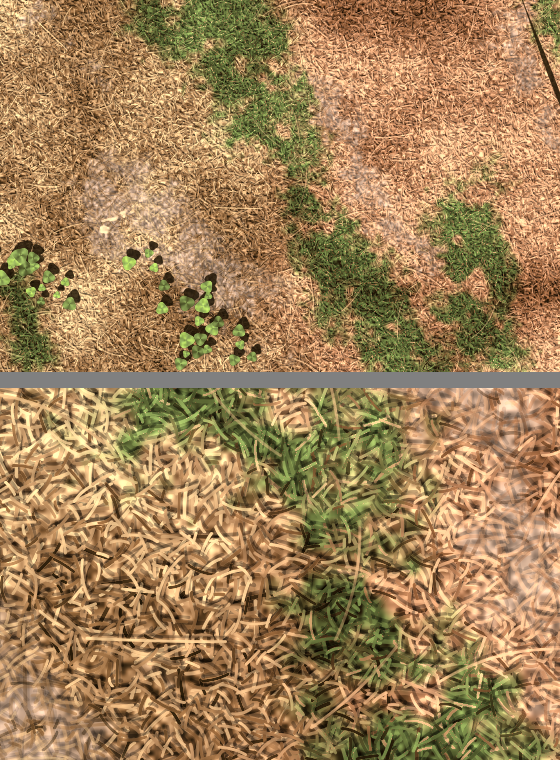
Top: the whole. Bottom: its middle third, enlarged.
Reproduce this texture procedurally as a WebGL 2 fragment shader.

```glsl
#version 300 es
precision highp float;
uniform vec2 u_resolution;
out vec4 outColor;
const vec3 SHADOW = vec3(0.15, 0.11, 0.05);
const vec3 BROWN = vec3(0.49, 0.35, 0.22);
const vec3 TAN = vec3(0.70, 0.55, 0.41);
const vec3 CREAM = vec3(0.94, 0.81, 0.63);
const vec3 OLIVE = vec3(0.33, 0.36, 0.19);
const vec3 GREEN = vec3(0.52, 0.60, 0.33);
const vec3 SOIL = vec3(0.71, 0.60, 0.52);

float hash(vec2 p) { return fract(sin(dot(p, vec2(127.1, 311.7))) * 43758.5); }
vec2 hash2(vec2 p) { return vec2(hash(p), hash(p + 37.2)); }

float noise(vec2 p) {
  vec2 i = floor(p), f = fract(p);
  f = f * f * (3.0 - 2.0 * f);
  return mix(mix(hash(i), hash(i + vec2(1, 0)), f.x),
             mix(hash(i + vec2(0, 1)), hash(i + vec2(1, 1)), f.x), f.y);
}

float fbm(vec2 p) {
  float sum = 0.0, gain = 0.53;
  for (int i = 0; i < 4; i++) {
    sum += gain * noise(p);
    p = p * 2.03 + 11.7;
    gain *= 0.5;
  }
  return sum;
}

vec3 ramp(float t, vec3 a, vec3 b, vec3 c, vec3 d) {
  t = clamp(t, 0.0, 1.0) * 3.0;
  return mix(mix(a, b, min(t, 1.0)), mix(c, d, max(t - 2.0, 0.0)), clamp(t - 1.0, 0.0, 1.0));
}

float segment(vec2 p, vec2 a, vec2 b) {
  vec2 d = b - a;
  return length(p - a - d * clamp(dot(p - a, d) / dot(d, d), 0.0, 1.0));
}

// Soft-edged strip of ground cover
float strip(vec2 p, vec2 a, vec2 b, float radius) {
  return smoothstep(0.04, -0.04, segment(p, a, b) - radius);
}

float stroke(vec2 p, vec2 dir, float reach, float bend, float width, float pixel) {
  vec2 q = vec2(dot(p, dir), dot(p, vec2(-dir.y, dir.x)));
  q.y += bend * q.x * q.x / reach;
  float d = length(vec2(max(abs(q.x) - reach, 0.0), q.y));
  return clamp((width - d) / pixel + 0.5, 0.0, 1.0);
}

// Scattered stalks: cover, tone, cast shade
vec3 stalks(vec2 p, float cell, float width, float density, float seed, float pixel) {
  vec3 result = vec3(0.0, 0.5, 0.0);
  for (int y = -1; y <= 1; y++) for (int x = -1; x <= 1; x++) {
    vec2 id = floor(p / cell) + vec2(x, y), key = id + seed * 17.3;
    if (hash(key + 3.1) > density) continue;
    vec2 q = p - (id + hash2(key)) * cell;
    float angle = 6.283 * hash(key + 9.7), bend = 0.4 * hash(key + 7.9) - 0.2;
    vec2 dir = vec2(cos(angle), sin(angle));
    float reach = cell * mix(0.2, 0.9, hash(key + 5.3));
    float cover = stroke(q, dir, reach, bend, width, pixel);
    float shade = stroke(q - vec2(0.002, 0.004), dir, reach, bend, width, pixel);
    result = vec3(max(result.x, cover), mix(result.y, hash(key + 1.9), cover), max(result.z, shade));
  }
  return result;
}

float clumps(vec2 p) {
  float big = max(strip(p, vec2(0.51, 0.18), vec2(0.54, 0.05), 0.06), strip(p, vec2(0.63, 0.1), vec2(0.65, 0.04), 0.04));
  float side = strip(p, vec2(0.02, 0.3), vec2(0.15, 0.2), 0.06);
  return max(big, max(side, strip(p, vec2(0.39, 0.29), vec2(0.45, 0.23), 0.025)));
}

// Lobed leaves inside the clumps: cover, tone
vec2 leaves(vec2 p, float cell, float pixel) {
  vec2 result = vec2(0.0);
  for (int y = -1; y <= 1; y++) for (int x = -1; x <= 1; x++) {
    vec2 id = floor(p / cell) + vec2(x, y), center = (id + hash2(id + 51.3)) * cell, q = p - center;
    if (hash(id + 8.4) > 0.9 * clumps(center)) continue;
    float lobes = cos(3.0 * atan(q.y, q.x) + 19.0 * hash(id + 2.7));
    float radius = cell * mix(0.25, 0.58, hash(id + 6.1)) * (0.88 + 0.12 * lobes);
    float cover = clamp((radius - length(q)) / pixel + 0.5, 0.0, 1.0);
    result = vec2(max(result.x, cover), mix(result.y, 0.4 + 0.5 * hash(id + 4.4) + 0.15 * lobes, cover));
  }
  return result;
}

vec3 material(float tone, float grass, float red) {
  vec3 straw = ramp(tone, SHADOW, BROWN, TAN, CREAM) * mix(vec3(1.02, 1.0, 0.94), vec3(1.06, 0.95, 0.92), red);
  return mix(straw, ramp(tone, SHADOW, OLIVE * 0.9, mix(OLIVE, GREEN, 0.5), GREEN * 1.1), grass);
}

void main() {
  vec2 p = gl_FragCoord.xy / u_resolution.y;
  float pixel = 1.0 / u_resolution.y;
  vec2 w = p + 0.17 * (vec2(fbm(p * 7.0), fbm(p * 7.0 + 20.0)) - 0.5);
  w += 0.07 * (vec2(noise(p * 55.0), noise(p * 55.0 + 9.0)) - 0.5);

  // Ground zones
  float belt = 0.09 + 0.09 * smoothstep(0.6, 0.95, w.y) - 0.08 * exp(-pow((w.y - 0.53) / 0.06, 2.0));
  float grass = smoothstep(0.04, -0.04, abs(w.x - 1.08 + 0.55 * w.y) * 0.9 - belt);
  grass = max(grass, strip(w, vec2(1.24, 0.38), vec2(1.29, 0.08), 0.1));
  grass = max(grass, 0.8 * strip(w, vec2(1.33, 0.52), vec2(1.22, 0.4), 0.04));
  grass = max(grass, strip(w, vec2(0.02, 0.2), vec2(0.07, 0.08), 0.07));
  grass = max(grass, strip(w, vec2(1.46, 1.0), vec2(1.52, 0.9), 0.03));
  grass *= smoothstep(0.22, 0.45, fbm(p * 17.0));
  float bare = max(strip(w, vec2(0.32, 0.46), vec2(0.68, 0.17), 0.1), strip(w, vec2(0.84, 0.77), vec2(1.12, 0.3), 0.045));
  bare = max(bare, max(strip(w, vec2(1.39, 0.95), vec2(1.48, 0.64), 0.035), strip(w, vec2(0.08, 0.95), vec2(0.24, 0.83), 0.03)));
  bare *= (1.0 - grass) * smoothstep(0.25, 0.5, fbm(p * 14.0 + 5.0));
  float red = smoothstep(0.6, 0.95, w.x);
  float light = 1.05 * (fbm(p * 5.0 + 3.0) - 0.49) + 0.15 * strip(w, vec2(0.03, 0.9), vec2(0.2, 0.5), 0.07);

  // Crumbly ground
  float grain = noise(p * 165.0) - 0.5;
  vec3 color = material(0.58 + light + 0.8 * grain - 0.2 * grass, grass, red);
  color = mix(color, SOIL * (1.0 + 0.35 * grain + 0.5 * (fbm(p * 24.0) - 0.5)), bare * 0.9);

  // Layers of litter and blades, then long pale stems
  for (int i = 0; i < 7; i++) {
    float layer = float(i), last = step(5.5, layer);
    vec3 s = stalks(p, mix(0.025 - 0.002 * layer, 0.07, last), 0.0019 - 0.0001 * layer, mix(0.8, 0.35, last), layer + 1.0, pixel);
    float tone = mix(pow(s.y, 0.58) + 0.8 * light - 0.14 * grass, 0.75 + 0.3 * s.y, last);
    float dry = max(last, step(0.84, fract(s.y * 7.3)));
    float amount = mix(0.95, 0.4, bare) * (1.0 - 0.5 * last * grass);
    color *= 1.0 - 0.3 * s.z * amount;
    color = mix(color, material(tone, grass * (1.0 - 0.8 * dry), red), s.x * amount);
  }

  // Pale stone and dark wire
  color = mix(color, CREAM, smoothstep(0.024, 0.014, length(w - vec2(0.32, 0.43))));
  float wire = segment(p, vec2(1.40, 1.01), vec2(1.51, 0.72)) + 0.003 * sin(p.y * 14.0);
  color = mix(color, SHADOW, 0.9 * clamp((0.004 - wire) / pixel + 0.5, 0.0, 1.0));

  // Broad leaves over their shadows
  color = mix(color, SHADOW * 0.8, 0.85 * leaves(p - vec2(0.012, 0.02), 0.042, pixel).x);
  vec2 leaf = leaves(p, 0.042, pixel);
  color = mix(color, ramp(leaf.y, SHADOW, OLIVE, GREEN, vec3(0.66, 0.78, 0.36)), leaf.x);

  // Sunlit contrast
  color = (color * (1.0 + 0.3 * grain) - 0.46) * 1.16 + 0.51;
  outColor = vec4(clamp(color, 0.0, 1.0), 1.0);
}
```
